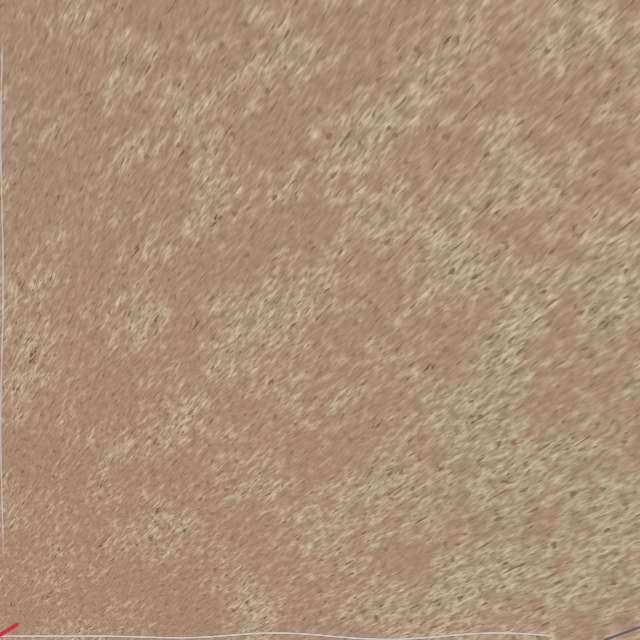
Reproduce this texture procedurally as a three.js fragment shader.

```glsl
// Dry, reddish soil with straw tufts, smeared outwards from the lower left, edged by thin string.
varying vec2 vUv;

const vec3 SOIL = vec3(0.650, 0.545, 0.452);
const vec3 SOIL_WARM = vec3(0.660, 0.535, 0.435);
const vec3 STRAW = vec3(0.720, 0.650, 0.525);
const vec3 GREEN = vec3(0.640, 0.640, 0.500);
const vec3 SHADOW = vec3(0.360, 0.275, 0.190);
const vec3 STRING = vec3(0.780, 0.765, 0.760);
const vec3 RED = vec3(0.800, 0.200, 0.250);
const vec3 POLE = vec3(0.400, 0.400, 0.410);

const vec2 SMEAR_CENTRE = vec2(-0.5);  // streaks radiate from here
const float SMEAR_START = 0.3;         // radius at which streak length reaches zero
const float ALONG = 80.0;              // grains along a streak, on a log scale
const float ACROSS = 290.0;            // grains per radian across the streaks
const float PATCH_SCALE = 7.0;
const float GRAIN_CONTRAST = 0.120;
const float STRING_WIDTH = 0.0013;

float hash(vec2 p) {
  vec3 q = fract(vec3(p.xyx) * vec3(0.1031, 0.1030, 0.0973));
  q += dot(q, q.yzx + 33.33);
  return fract((q.x + q.y) * q.z);
}

float cornerSlope(vec2 cell, vec2 offset) {
  float a = 6.2832 * hash(cell);
  return dot(vec2(cos(a), sin(a)), offset);
}

// Gradient noise, roughly -1 to 1
float noise(vec2 p) {
  vec2 i = floor(p), f = fract(p);
  vec2 w = f * f * f * (f * (f * 6.0 - 15.0) + 10.0);
  vec2 e = vec2(1.0, 0.0);
  float low = mix(cornerSlope(i, f), cornerSlope(i + e.xy, f - e.xy), w.x);
  float high = mix(cornerSlope(i + e.yx, f - e.yx), cornerSlope(i + e.xx, f - e.xx), w.x);
  return 1.4 * mix(low, high, w.y);
}

float fbm(vec2 p) {
  float sum = 0.0, amp = 0.55;
  for (int i = 0; i < 4; i++) {
    sum += amp * noise(p);
    p = mat2(1.6, 1.2, -1.2, 1.6) * p + 17.3;
    amp *= 0.55;
  }
  return sum;
}

// Polar grid whose cells lengthen with distance from the smear centre
vec2 streakSpace(vec2 p) {
  vec2 d = p - SMEAR_CENTRE;
  return vec2(ALONG * log(length(d) - SMEAR_START), ACROSS * atan(d.y, d.x)) + 300.0;
}

float segment(vec2 p, vec2 a, vec2 b) {
  vec2 d = b - a;
  return length(p - a - d * clamp(dot(p - a, d) / dot(d, d), 0.0, 1.0));
}

float stroke(float dist, float width) {
  return 1.0 - smoothstep(0.5 * width, 1.5 * width, dist);
}

void main() {
  vec2 p = vUv;
  vec2 s = streakSpace(p);

  // Streaked grain at several sizes
  float fine = noise(s);
  float finer = noise(s * 1.7 + 71.0);
  float medium = noise(s * 0.5 + 23.0);
  float coarse = noise(s * 0.22 + 131.0);
  float grain = 0.7 * fine + 0.4 * finer + 0.4 * medium;

  // Straw gathers in patches, denser towards the lower right
  vec2 tilted = vec2(p.x + p.y, 1.4 * (p.y - p.x)) * 0.7071;
  float patches = fbm(tilted * PATCH_SCALE + 9.0);
  float bias = 0.12 * (p.x - p.y) + 0.16 * p.x - 0.06;
  float straw = smoothstep(-0.3, 0.6, patches + bias + 0.4 * medium + 0.25 * coarse);

  // Soil, straw and a hint of green
  vec3 soil = mix(SOIL_WARM, SOIL, smoothstep(0.1, 0.8, length(p)));
  float greenArea = 1.0 - smoothstep(0.05, 0.35, length(p - vec2(0.9, 0.27)));
  greenArea += 0.5 * smoothstep(0.25, 0.7, fbm(p * 5.0 + 40.0));
  vec3 blades = mix(STRAW, GREEN, 0.4 * clamp(greenArea, 0.0, 1.0));
  vec3 color = mix(soil, blades, straw * clamp(0.7 + 0.5 * grain, 0.0, 1.0));
  color += GRAIN_CONTRAST * grain * (0.45 + 0.55 * straw);

  // Pale flecks, dark specks and shaded tuft hearts
  float fleck = smoothstep(0.35, 0.75, noise(s * 0.8 + 211.0));
  color = mix(color, STRAW + 0.05, fleck * (0.3 + 0.35 * straw));
  float speck = smoothstep(0.38, 0.75, noise(s * 0.75 + 157.0));
  color = mix(color, SHADOW, speck * (0.25 + 0.25 * straw));
  float heart = smoothstep(0.5, 0.85, noise(s * 0.25 + 401.0) + 0.35 * patches);
  color = mix(color, SHADOW, heart * smoothstep(-0.2, 0.5, fine + 0.5 * finer) * 0.7);

  // String along the left and bottom edges
  float sag = 0.005 * cos(18.0 * (p.x - 0.43)) * smoothstep(0.1, 0.43, p.x);
  float bottom = stroke(abs(p.y - 0.006 - sag), STRING_WIDTH);
  bottom *= 1.0 - smoothstep(0.855, 0.865, p.x);
  float left = stroke(abs(p.x - 0.003 - 0.002 * sin(14.0 * p.y)), STRING_WIDTH);
  left *= smoothstep(0.1, 0.2, p.y) * (1.0 - smoothstep(0.9, 0.96, p.y));
  color = mix(color, STRING, max(bottom, 0.65 * left));

  // Red peg and grey pole in the lower corners
  color = mix(color, RED, stroke(segment(p, vec2(0.0, 0.008), vec2(0.026, 0.024)), 0.003));
  color = mix(color, POLE, stroke(segment(p, vec2(0.945, 0.0), vec2(1.0, 0.02)), 0.002));

  gl_FragColor = vec4(color, 1.0);
}
```
